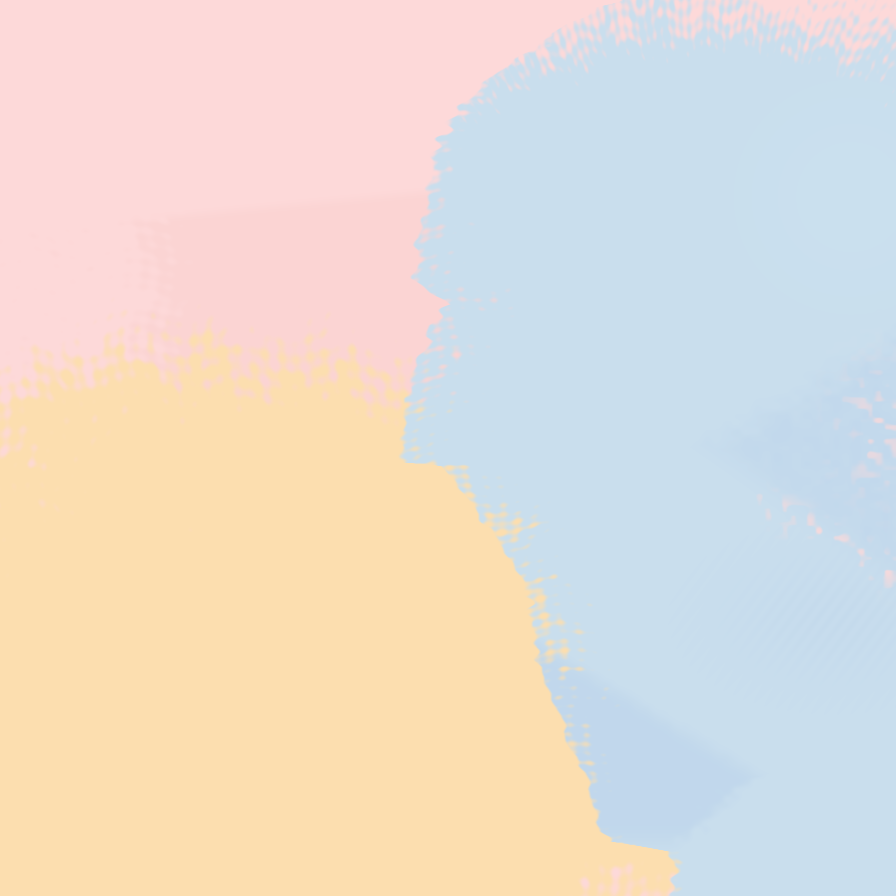
A Shadertoy shader for this background:

```glsl
// Abstract pastel background: dry-brushed pink, apricot and pale blue paint.

const vec3 PINK = vec3(0.992, 0.850, 0.850);
const vec3 ROSE = vec3(0.984, 0.832, 0.828);
const vec3 APRICOT = vec3(0.988, 0.870, 0.686);
const vec3 SKY = vec3(0.788, 0.870, 0.929);
const vec3 DEEP_SKY = vec3(0.757, 0.845, 0.925);
const vec3 LIGHT_SKY = vec3(0.793, 0.882, 0.937);
const float TAU = 6.2831853;

float hash(vec2 p) {
    vec3 q = fract(p.xyx * 0.1031);
    q += dot(q, q.yzx + 33.33);
    return fract((q.x + q.y) * q.z);
}

float noise(vec2 p) {
    vec2 i = floor(p), f = fract(p);
    f = f * f * (3.0 - 2.0 * f);
    return mix(mix(hash(i), hash(i + vec2(1, 0)), f.x),
               mix(hash(i + vec2(0, 1)), hash(i + vec2(1, 1)), f.x), f.y);
}

float ramp(float a, float b, float x) { return clamp((x - a) / (b - a), 0.0, 1.0); }

float bump(float x, float center, float width) {
    float t = (x - center) / width;
    return exp(-t * t);
}

// Woven bristle marks: layered sines broken up by fine and broad noise.
float bristles(vec2 p, vec2 grid) {
    vec2 q = p * grid + 0.35 * sin(p.yx * vec2(37.0, 53.0));
    float weave = 0.5 + 0.25 * (sin(q.x * TAU) + sin(q.y * TAU));
    float grain = 0.36 * weave + 0.4 * noise(q * 1.3) + 0.24 * noise(q * 0.27);
    return 0.5 + 1.35 * (grain - 0.5);
}

// Translucent paint laid on wherever its load exceeds the height of the grain.
float dryBrush(float load, float grain) {
    return smoothstep(-0.3, 0.28, load - grain);
}

// Soft wedge with its tip at the given point, opening along side (+1 or -1).
float wedge(vec2 p, vec2 tip, float side, float slopeUp, float slopeDown, float blur) {
    vec2 q = p - tip;
    float reach = side * q.x;
    return smoothstep(-blur, blur, min(reach * slopeUp + q.y, reach * slopeDown - q.y));
}

// Left outline of the blue shape, by depth below the top.
float blueOutline(float y) {
    float arc = 1.0 - ramp(0.0, 0.215, y);
    float x = 0.475 + 0.215 * arc * arc;
    x += 0.038 * ramp(0.312, 0.339, y) - 0.013 * ramp(0.215, 0.31, y);
    x -= 0.044 * ramp(0.339, 0.417, y) + 0.007 * ramp(0.417, 0.514, y);
    x += 0.046 * ramp(0.516, 0.521, y) + 0.067 * ramp(0.521, 0.612, y);
    x += 0.027 * ramp(0.612, 0.651, y) + 0.013 * ramp(0.651, 0.749, y);
    x += 0.016 * ramp(0.749, 0.781, y) + 0.067 * ramp(0.781, 0.954, y);
    return x + 0.066 * ramp(0.938, 0.952, y);
}

float blueCoverage(vec2 p) {
    float ragged = 0.014 * (noise(vec2(p.y * 110.0, p.x * 12.0)) - 0.5);
    float inside = p.x - blueOutline(p.y + 0.4 * ragged) + ragged;
    float dryWidth = 0.025 + 0.09 * bump(p.y, 0.32, 0.08) + 0.08 * bump(p.y, 0.44, 0.07)
                   + 0.09 * bump(p.y, 0.58, 0.06) + 0.075 * bump(p.y, 0.74, 0.09);
    float load = 0.57 + 0.68 * max(inside, 0.0) / dryWidth;
    float side = dryBrush(load, bristles(p + vec2(0.0, 0.12 * p.x), vec2(58.0, 96.0)));
    // Sweeping arc across the top
    vec2 q = p - vec2(0.8, 0.42);
    vec2 polar = vec2(atan(q.x, -q.y), length(q));
    float solidTop = 0.075 + 1.4 * (p.x - 0.78) * (p.x - 0.78);
    load = 0.47 + 0.8 * pow(p.y / solidTop, 2.2);
    load -= 0.28 * smoothstep(0.78, 0.9, p.x) * (1.0 - smoothstep(0.0, 0.045, p.y));
    float top = dryBrush(load, bristles(polar, vec2(45.0, 55.0)));
    return smoothstep(-0.002, 0.002, inside) * min(side, top);
}

float apricotCoverage(vec2 p) {
    float rim = 0.395 + 0.05 * exp(-p.x * 16.0) + 0.025 * smoothstep(0.36, 0.44, p.x);
    float ragged = 0.035 * (noise(vec2(p.x * 60.0, p.y * 14.0)) - 0.5);
    float load = 0.4 + (p.y - rim + ragged) / 0.1;
    load = min(load, min(0.76 + 3.0 * p.x + 2.2 * max(p.y - 0.5, 0.0), 1.3));
    // Thin paint at the lower end of the outline
    load -= 0.85 * smoothstep(0.93, 0.99, p.y) * smoothstep(0.54, 0.72, p.x);
    return dryBrush(load, bristles(p, vec2(62.0, 50.0)));
}

vec3 blueShade(vec2 p) {
    float grain = noise(p * vec2(90.0, 110.0)) - 0.5;
    vec2 rough = p + 0.012 * grain;
    vec3 color = mix(SKY, LIGHT_SKY, 0.7 * bump(length(p - vec2(0.95, 0.22)), 0.0, 0.12));
    float lower = wedge(rough, vec2(0.844, 0.866), -1.0, 0.6, 0.84, 0.015);
    lower *= 1.0 - smoothstep(0.92, 0.96, p.y);
    float right = wedge(rough, vec2(0.8, 0.5), 1.0, 0.6, 0.7, 0.03);
    color = mix(color, DEEP_SKY, max(lower, right * (0.75 + 0.4 * grain)));
    // Faint diagonal hatching
    float hatch = 0.5 + 0.5 * sin((p.x * 0.8 + p.y * 0.6) * TAU * 85.0);
    float hatchArea = bump(p.x, 0.93, 0.12) * bump(p.y, 0.69, 0.07);
    color = mix(color, DEEP_SKY, hatchArea * (0.25 + 0.35 * hatch));
    // Pink flecks along the right patch
    float streak = bump(p.y, 0.56 + 0.55 * (p.x - 0.85), 0.018) * smoothstep(0.83, 0.87, p.x);
    float cluster = 0.9 * bump(p.x, 0.98, 0.04) * bump(p.y, 0.48, 0.06);
    float fleck = smoothstep(0.55, 0.9, noise(p * vec2(105.0, 130.0)));
    return mix(color, PINK, 0.85 * fleck * max(streak, cluster));
}

void mainImage(out vec4 fragColor, in vec2 fragCoord) {
    vec2 p = fragCoord / iResolution.xy;
    p.y = 1.0 - p.y; // depth below the top
    // Rose stroke over the pink ground
    float roseTop = smoothstep(-0.008, 0.008, p.y - 0.26 + 0.095 * p.x);
    float roseSide = dryBrush(1.3 * ramp(0.13, 0.24, p.x), bristles(p, vec2(50.0, 70.0)));
    vec3 color = mix(PINK, ROSE, roseTop * roseSide * (1.0 - smoothstep(0.5, 0.8, p.y)));
    color = mix(color, APRICOT, apricotCoverage(p));
    color = mix(color, blueShade(p), blueCoverage(p));
    fragColor = vec4(color, 1.0);
}
```
